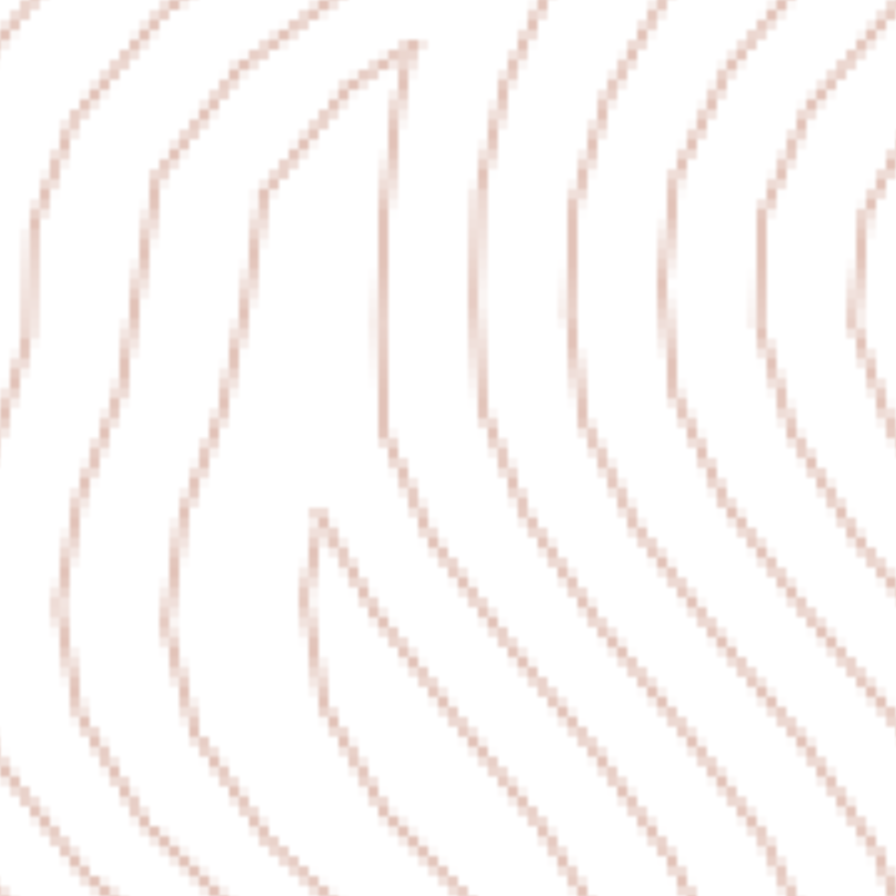
Write a Shadertoy shader that draws this pattern.

```glsl
// Thin rose contour lines folding into two hairpins, drawn on a coarse grid.

const float CELLS = 90.0;        // grid cells along the canvas height
const float LINE_WIDTH = 0.0091;

float hash(vec2 p) {
    p = fract(p * vec2(0.1731, 0.3917) + 0.37);
    p += dot(p, p.yx + 19.19);
    return fract((p.x + p.y) * p.x * 7.31);
}

// One-dimensional gradient noise, one strand per seed
float gradientNoise(float t, float seed) {
    float i = floor(t), f = fract(t);
    float g0 = 2.0 * hash(vec2(i, seed)) - 1.0;
    float g1 = 2.0 * hash(vec2(i + 1.0, seed)) - 1.0;
    return mix(g0 * f, g1 * (f - 1.0), f * f * (3.0 - 2.0 * f));
}

// Left flank of a contour at depth t below the top edge
float leftFlank(float level, float t) {
    float x = 0.185 - 0.12 * level + (level < 0.0 ? 0.035 : 0.0);
    float top = max(0.3 - t, 0.0), bottom = max(t - 0.67, 0.0);
    x += 0.09 * (1.0 - smoothstep(0.33, 0.67, t));
    return x + (2.8 - 0.5 * level) * top * top + 1.6 * bottom * bottom;
}

// Right flank: a bowl at the top, an S-shaped drift below
float rightFlank(float level, float t) {
    float top = max(0.32 - t, 0.0);
    float start = 0.42 - 0.02 * level;
    float x = 0.425 + 0.105 * level + (0.45 + 0.28 * level) * top * top;
    return x + 0.4 * smoothstep(start, start + 0.75, t);
}

float flank(float level, float side, float t) {
    float x = side < 0.5 ? leftFlank(level, t) : rightFlank(level, t);
    return x + 0.014 * gradientNoise(t * 3.0, level + 20.0 * side + 5.0);
}

// Straight facets between knots: x position and cosine of the tilt
vec2 facetedFlank(float level, float side, float t) {
    float stride = 0.12;
    float offset = hash(vec2(level + 3.0, side + 7.0));
    float k = t / stride + offset;
    float t0 = (floor(k) - offset) * stride;
    float x0 = flank(level, side, t0);
    float x1 = flank(level, side, t0 + stride);
    float slope = (x1 - x0) / stride;
    return vec2(mix(x0, x1, fract(k)), inversesqrt(1.0 + slope * slope));
}

// Share of a grid cell covered by the nearest line
float coverage(vec2 cell) {
    vec2 p = (cell + 0.5) / CELLS;
    float t = 1.0 - p.y, nearest = 1.0;
    for (float level = -1.0; level < 7.0; level++) {
        vec2 left = facetedFlank(level, 0.0, t);
        vec2 right = facetedFlank(level, 1.0, t);
        float d = min(abs(p.x - left.x) * left.y, abs(p.x - right.x) * right.y);
        // Where the flanks cross, the hairpin ends
        nearest = min(nearest, max(d, left.x - right.x));
    }
    float widthInCells = LINE_WIDTH * CELLS;
    return clamp(0.5 * widthInCells + 0.5 - nearest * CELLS, 0.0, min(widthInCells, 1.0));
}

void mainImage(out vec4 fragColor, in vec2 fragCoord) {
    vec2 grid = fragCoord / iResolution.y * CELLS - 0.5;
    vec2 cell = floor(grid);

    // Blend neighbouring cells with a short soft step
    vec2 blend = smoothstep(0.2, 0.8, fract(grid));
    float lower = mix(coverage(cell), coverage(cell + vec2(1, 0)), blend.x);
    float upper = mix(coverage(cell + vec2(0, 1)), coverage(cell + vec2(1, 1)), blend.x);

    vec3 paper = vec3(1.0);
    vec3 rose = vec3(0.86, 0.71, 0.66);
    fragColor = vec4(mix(paper, rose, mix(lower, upper, blend.y)), 1.0);
}
```
